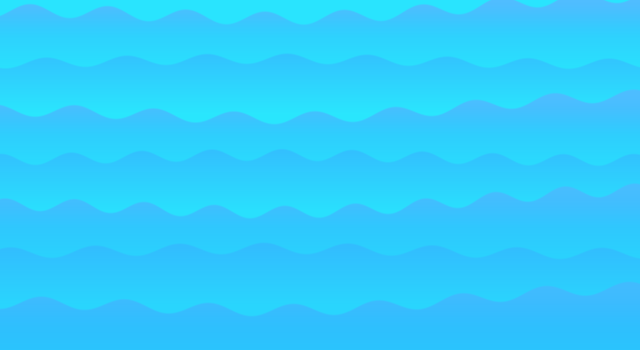
Write a Shadertoy shader that draws this background.

```glsl
// Seven stacked rows of soft cyan waves, each fading from a deep crest to a bright foot.

const int   ROWS       = 7;
const float TAU        = 6.2831853;
const float ROW_HEIGHT = 0.139;   // vertical span of one row's gradient
const float SOFTNESS   = 0.0035;  // half width of the blurred wave edge

const vec3 SKY    = vec3(0.16, 0.895, 0.995);  // strip above the first row
const vec3 CREST  = vec3(0.195, 0.780, 0.995);
const vec3 FOOT   = vec3(0.165, 0.900, 0.992);
const vec3 VIOLET = vec3(0.34, 0.735, 1.0);    // tint on the odd rows

const float CREST_DEEPEN = 0.045;  // green lost at the crest of the last row
const float FOOT_DEEPEN  = 0.10;   // green lost at the foot of the last row
const float ODD_DEEPEN   = 0.03;   // green lost at the foot of odd rows

// Per row: base height, ripples across, position of first crest, ripple amplitude
const vec4 WAVES[ROWS] = vec4[ROWS](
    vec4(0.963, 8.17, 0.047, 0.0190),
    vec4(0.825, 7.96, 0.072, 0.0145),
    vec4(0.678, 8.02, 0.117, 0.0175),
    vec4(0.550, 9.10, 0.111, 0.0165),
    vec4(0.409, 9.15, 0.117, 0.0180),
    vec4(0.283, 7.57, 0.016, 0.0160),
    vec4(0.129, 7.63, 0.065, 0.0175));

// Slow drift of a row: odd rows dip, then climb to the right; even rows arch gently
float swell(float x, float odd) {
    float climb = 0.043 * x - 0.0144 + 0.0203 * cos(TAU * (x - 0.98));
    float arch  = 0.0072 * cos(TAU * (x - 0.42));
    return mix(arch, climb, odd);
}

// Height of a row's upper edge
float waveEdge(float x, vec4 wave, float odd) {
    return wave.x + swell(x, odd) + wave.w * cos(TAU * wave.y * (x - wave.z));
}

// Vertical gradient of a row; t runs from 0 at its base line to 1 at its foot
vec3 rowColor(float t, float depth, float odd) {
    vec3 crest = CREST;
    vec3 foot = FOOT;
    crest.g -= CREST_DEEPEN * depth * depth;
    foot.g -= FOOT_DEEPEN * depth * depth + ODD_DEEPEN * odd;
    vec3 color = mix(crest, foot, clamp(t, -0.15, 1.1));
    float tint = odd * (1.0 - smoothstep(-0.45, 0.55, t)) * (1.0 - 0.6 * depth);
    return mix(color, VIOLET, tint);
}

void mainImage(out vec4 fragColor, in vec2 fragCoord) {
    vec2 uv = fragCoord / iResolution.xy;
    float soft = max(SOFTNESS, 0.75 / iResolution.y);
    vec3 color = SKY;

    // Paint from the top row down, each covering the one behind it
    for (int i = 0; i < ROWS; i++) {
        vec4 wave = WAVES[i];
        float odd = float((i + 1) % 2);
        float depth = float(i + 1) / float(ROWS);
        float below = waveEdge(uv.x, wave, odd) - uv.y;
        float t = (wave.x - uv.y) / ROW_HEIGHT;
        color = mix(color, rowColor(t, depth, odd), smoothstep(-soft, soft, below));
    }

    fragColor = vec4(color, 1.0);
}
```
